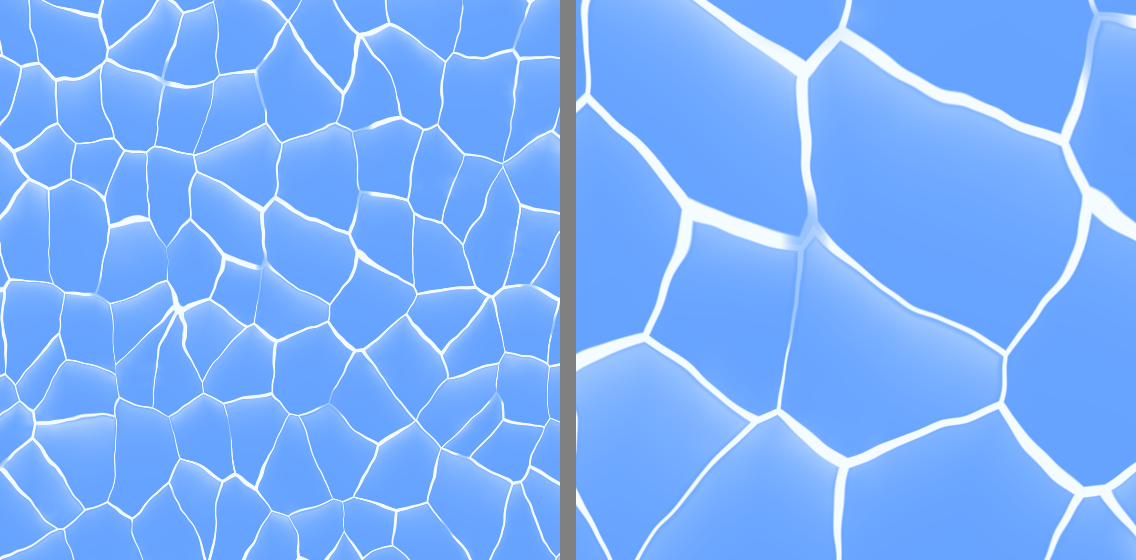
Left: the whole. Right: its middle third, enlarged.
This texture is drawn by a Shadertoy shader. Its source:

```glsl
// Sky-blue cracked plates with thin white seams and a soft glow under each upper edge.

float hash(vec2 p) {
    vec3 q = fract(p.xyx * vec3(0.1031, 0.1030, 0.0973));
    q += dot(q, q.yzx + 33.33);
    return fract((q.x + q.y) * q.z);
}

vec2 hash2(vec2 p) {
    return vec2(hash(p + 17.0), hash(p + 71.0));
}

float noise(vec2 p) {
    vec2 i = floor(p), f = fract(p);
    f = f * f * (3.0 - 2.0 * f);
    return mix(mix(hash(i), hash(i + vec2(1, 0)), f.x),
               mix(hash(i + vec2(0, 1)), hash(i + vec2(1, 1)), f.x), f.y);
}

vec2 wobble(vec2 p) {
    return vec2(noise(p + 40.0), noise(p + 90.0)) - 0.5;
}

vec2 site(vec2 cell) {
    return cell + 0.06 + 0.88 * hash2(cell);
}

void mainImage(out vec4 fragColor, in vec2 fragCoord) {
    vec2 uv = fragCoord / iResolution.y;
    float pixel = 1.0 / iResolution.y;

    // Bend the straight plate borders, broadly and then finely
    vec2 bent = uv + 0.055 * wobble(uv * 6.0) + 0.012 * wobble(uv * 21.0)
              + 0.003 * wobble(uv * 60.0);

    // Find the plate that owns this point
    vec2 grid = vec2(10.0, 8.0);
    vec2 p = bent * grid + 20.0;
    vec2 home = floor(p), toSite = vec2(0.0);
    float nearest = 1e5;
    for (int j = -1; j <= 1; j++)
    for (int i = -1; i <= 1; i++) {
        vec2 cell = floor(p) + vec2(i, j);
        vec2 d = site(cell) - p;
        if (dot(d, d) < nearest) {
            nearest = dot(d, d);
            home = cell;
            toSite = d;
        }
    }

    // Measure each border: seam distance, and drop below the upper borders
    float seam = 1.0, border = 1.0, glow = 0.0;
    float thickness = 0.5 + 1.3 * pow(noise(uv * 13.0 + 5.0), 2.0);
    float reach = 0.016 + 0.016 * hash(home + 3.0);
    for (int j = -2; j <= 2; j++)
    for (int i = -2; i <= 2; i++) {
        if (i == 0 && j == 0) continue;
        vec2 toOther = site(home + vec2(i, j)) - p;
        vec2 normal = normalize(toOther - toSite);
        float slope = length(normal * grid);
        float dist = dot(0.5 * (toSite + toOther), normal) / slope;
        float rise = normal.y * grid.y / slope;
        border = min(border, dist);
        seam = min(seam, dist - thickness * mix(0.0016, 0.0028, abs(rise)));
        if (rise > 0.1) {
            float fall = exp(-dist / (rise * reach));
            glow = max(glow, fall * smoothstep(0.15, 0.85, rise));
        }
    }

    // Uneven glow, with a thin clear gap beside the seam
    glow *= mix(0.2, 0.6, hash(home + 9.0)) * (0.75 + 0.5 * noise(uv * 9.0));
    glow *= mix(0.4, 1.0, smoothstep(0.002, 0.0055, border));

    // Rare pale scuffs near the seams
    float scuff = smoothstep(0.76, 0.95, noise(uv * 12.0 + 60.0))
                * noise(uv * vec2(60.0, 90.0)) * exp(-border / 0.012);

    // White seams, faded out in a few spots
    float line = 1.0 - smoothstep(-0.6, 0.6, seam / max(pixel, 0.0012));
    line *= mix(0.35, 1.0, smoothstep(0.08, 0.2, noise(uv * 17.0 + 30.0)));

    vec3 blue = vec3(0.40, 0.64, 1.0);
    vec3 white = vec3(0.96, 0.99, 1.0);
    vec3 color = mix(blue, white, clamp(glow + 0.25 * scuff, 0.0, 1.0));
    color = mix(color, white, line);
    fragColor = vec4(color, 1.0);
}
```
